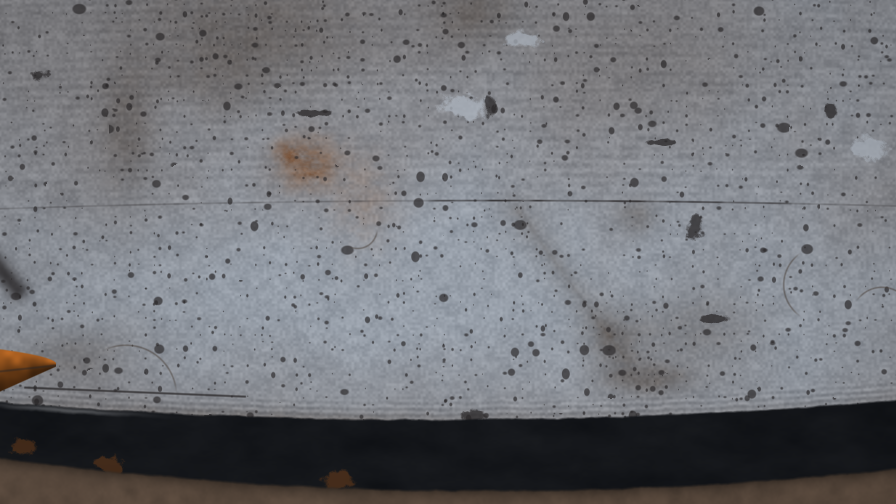
This texture is drawn by a WebGL 2 fragment shader. Its source:

```glsl
#version 300 es
precision highp float;
// Weathered pale board with a seam and stains above a curved black strip and brown floor.
uniform vec2 u_resolution;
out vec4 fragColor;

const vec3 PALE = vec3(.58, .61, .65);
const vec3 GREY = vec3(.52, .52, .535);
const vec3 GRIME = vec3(.30, .265, .24);
const vec3 RUST = vec3(.45, .27, .14);
const vec3 INK = vec3(.16, .15, .155);
const vec3 CHIP = vec3(.68, .71, .75);
const vec3 STRIP = vec3(.075, .083, .098);
const vec3 FLOOR = vec3(.37, .305, .255);
const vec3 LEAF = vec3(.66, .37, .13);
const float SPECKS = .2;
const float GRAIN = .075;

// Centre and radii of stains (with strengths), flakes and chips
const vec4 STAINS[10] = vec4[10](
  vec4(.5, .96, .24, .11), vec4(.25, .74, .055, .13), vec4(.4, .83, .15, .07),
  vec4(.93, .98, .1, .07), vec4(1.29, .25, .08, .03), vec4(1.22, .33, .06, .06),
  vec4(1.38, .35, .11, .07), vec4(.15, .29, .09, .05), vec4(1.26, .57, .04, .035),
  vec4(1.25, .88, .22, .12));
const float STRENGTH[10] = float[10](.72, .75, .42, .65, .75, .45, .42, .45, .5, .25);
const vec4 FLAKES[8] = vec4[8](
  vec4(1.378, .548, .021, .033), vec4(.972, .79, .013, .022), vec4(.076, .852, .021, .012),
  vec4(.625, .775, .034, .008), vec4(1.308, .717, .034, .007), vec4(1.648, .78, .011, .018),
  vec4(1.42, .368, .035, .009), vec4(.945, .175, .032, .014));
const vec4 CHIPS[3] = vec4[3](vec4(.922, .792, .052, .029),
  vec4(1.725, .704, .036, .028), vec4(1.037, .921, .04, .018));
const vec2 DEBRIS[3] = vec2[3](vec2(.047, .113), vec2(.22, .079), vec2(.67, .049));

float hash(vec2 p) {
  vec3 q = fract(p.xyx * .1031);
  q += dot(q, q.yzx + 33.33);
  return fract((q.x + q.y) * q.z);
}
float noise(vec2 p) {
  vec2 i = floor(p), f = fract(p);
  f = f * f * (3. - 2. * f);
  return mix(mix(hash(i), hash(i + vec2(1, 0)), f.x),
             mix(hash(i + vec2(0, 1)), hash(i + 1.), f.x), f.y);
}
float fbm(vec2 p) {
  float sum = 0., amp = .53;
  for (int i = 0; i < 4; i++) { sum += amp * noise(p); p = p * 2.1 + 17.3; amp *= .5; }
  return sum;
}
float gauss(vec2 p, vec4 e) { vec2 q = (p - e.xy) / e.zw; return exp(-dot(q, q)); }
float ragged(vec2 p, vec4 e) {
  float d = length((p - e.xy) / e.zw) + 1.2 * (fbm(p * 60.) - .5);
  return 1. - smoothstep(.65, 1., d);
}
float segment(vec2 p, vec2 a, vec2 b) {
  vec2 d = b - a;
  return length(p - a - d * clamp(dot(p - a, d) / dot(d, d), 0., 1.));
}
float stroke(float d, float w, float px) { return 1. - smoothstep(w - px, w + px, abs(d)); }
float arc(vec2 q, float r, vec2 facing, float px) {
  return stroke(length(q) - r, .0015, px) * smoothstep(.5, .8, dot(q, facing) / r);
}
float bow(float x, float middle, float low, float bend) { x -= middle; return low + bend * x * x; }

// Randomly placed, stretched dots in some of the grid cells
float specks(vec2 p, float cells, float density, float px) {
  vec2 g = p * cells, id = floor(g);
  vec2 q = fract(g) - .3 - .4 * vec2(hash(id + 3.1), hash(id + 8.7));
  q.x *= .7 + .8 * hash(id + 5.9);
  float h = hash(id + 1.7), r = .06 + .17 * h * h;
  return step(hash(id), density) * (1. - smoothstep(r - px * cells, r + px * cells, length(q)));
}

vec3 board(vec2 p, float edge, float px) {
  float seam = p.y - bow(p.x, .98, .602, -.017);
  float cloud = fbm(p * 5.), fine = fbm(p * vec2(40, 55));
  float light = gauss(p, vec4(.85, .43, .85, .24)) + .25 * smoothstep(1.2, 1.7, p.x);
  vec3 col = mix(GREY, PALE, clamp(light + .9 * (cloud - .45), 0., 1.));
  // Stains, diagonal trail and dirt along the lower edge
  float dirt = .45 * exp(-segment(p, vec2(1.03, .58), vec2(1.24, .29)) * 38.);
  for (int i = 0; i < 10; i++) dirt += STRENGTH[i] * gauss(p, STAINS[i]);
  dirt += exp(-edge * 60.) * (.25 + .4 * gauss(p, vec4(.5, .2, .45, .3)));
  dirt *= 1. - .75 * gauss(p, vec4(.345, .78, .06, .05));
  col = mix(col, GRIME, clamp(dirt * (.7 * cloud + .6 * fine), 0., .85));
  float rust = gauss(p, vec4(.61, .675, .055, .05)) + .8 * gauss(p, vec4(.57, .698, .025, .02))
    + .3 * gauss(p, vec4(.72, .6, .07, .1));
  col = mix(col, RUST, clamp(rust * (.1 + fine), 0., .8));
  // Grain and worn horizontal ridges
  col += GRAIN * (noise(p * 190.) - .5) + .09 * (fine - .5);
  float ridge = .02 * sin(seam * 340.) * noise(p * vec2(9, 18)) + .03 * (noise(p * vec2(14, 130)) - .5);
  col += ridge * smoothstep(-.01, .01, seam);
  col += .035 * sin(edge * 520.) * (1. - smoothstep(.02, .055, edge));
  // Scattered specks at three scales, then chips and flakes
  for (float i = 0.; i < 3.; i++)
    col = mix(col, INK, .68 * specks(p + i * 3.7, 21. * pow(1.75, i), SPECKS * (.45 + cloud + 1.2 * dirt), px));
  for (int i = 0; i < 3; i++) col = mix(col, CHIP, .75 * ragged(p, CHIPS[i]));
  for (int i = 0; i < 8; i++) col = mix(col, INK, .75 * ragged(p, FLAKES[i]));
  // Seam, groove, curved hairs and a blurred wisp
  float dark = mix(.35, .85, smoothstep(.82, .9, p.x) * (1. - smoothstep(1.5, 1.62, p.x)));
  col = mix(col, INK, dark * (.45 + .6 * noise(p * vec2(45, 5))) * stroke(seam, .0016, px));
  col = mix(col, INK, .75 * stroke(segment(p, vec2(.05, .231), vec2(.486, .213)), .002, px));
  float hairs = arc(p - vec2(1.63, .435), .075, vec2(-1, 0), px) + arc(p - vec2(.25, .215), .1, vec2(.5, .86), px)
    + arc(p - vec2(1.75, .37), .06, vec2(0, 1), px) + arc(p - vec2(.71, .545), .038, vec2(.5, -.86), px);
  col = mix(col, GRIME, .55 * min(hairs, 1.));
  float wisp = 50. * segment(p, vec2(-.02, .49), vec2(.035, .425));
  return mix(col, INK, .8 * exp(-wisp * wisp));
}

void main() {
  vec2 p = gl_FragCoord.xy / u_resolution * vec2(16. / 9., 1);
  float px = 1. / u_resolution.y, wobble = .006 * (fbm(p * 30.) - .5);
  float edge = p.y - bow(p.x, .86, .167, .046) - wobble, base = p.y - bow(p.x, .97, .026, .068) - wobble;
  // Black strip with worn rim and debris, over the floor
  vec3 strip = STRIP + .05 * (fbm(p * vec2(12, 25)) - .45);
  strip += .25 * stroke(edge + .006, .004, .004) * gauss(p, vec4(.13, .19, .13, .1));
  for (int i = 0; i < 3; i++) strip = mix(strip, RUST * .75, .75 * ragged(p, vec4(DEBRIS[i], .032, .022)));
  vec3 ground = FLOOR * (.86 + .25 * fbm(p * 35.)) * (1. - .4 * exp(min(base, 0.) * 70.));
  vec3 col = mix(ground, strip, smoothstep(-.004, .004, base));
  col = mix(col, board(p, max(edge, 0.), px), smoothstep(-.003, .003, edge));
  // Leaf with its tip pointing right
  float taper = max(1. - p.x / .112, 0.);
  float top = .277 + .03 * sqrt(taper), low = .273 - .05 * taper;
  vec3 leaf = LEAF * mix(.4, 1., smoothstep(low, top, p.y)) * (.8 + .4 * noise(p * 60.));
  leaf = mix(leaf, INK, .5 * stroke(p.y - .275 + .012 * taper, .002, px));
  col = mix(col, leaf, smoothstep(-px, px, min(top - p.y, p.y - low)) * step(p.x, .112));
  // Lens shading
  vec2 c = (p - vec2(.89, .45)) / vec2(.89, .55);
  fragColor = vec4(clamp(col * (1.02 - .07 * dot(c, c)), 0., 1.), 1);
}
```
